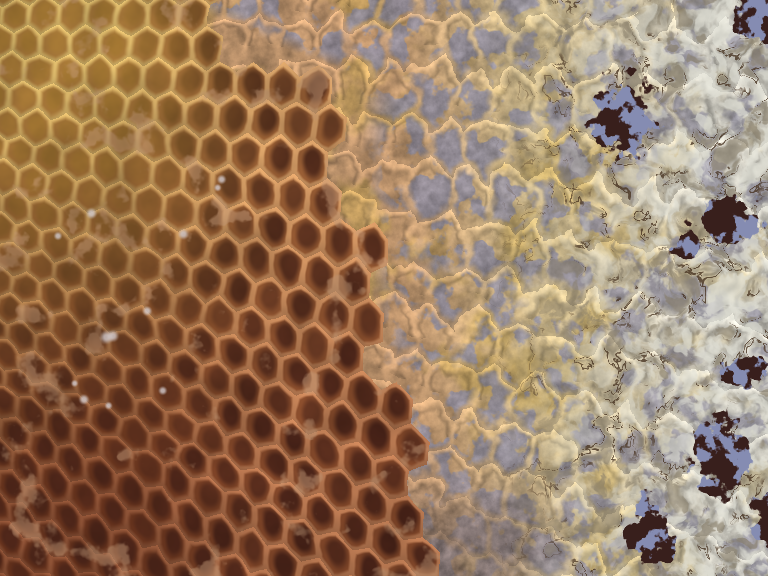
Reproduce this texture procedurally as a WebGL 2 fragment shader.

```glsl
#version 300 es
precision highp float;
// Honeycomb: open hexagonal cells on the left, wax-capped cells on the right.
// One perspective-warped hexagon lattice drives both halves; layered noise adds
// blue sheen, crumbled wax, cracks and dark glossy holes towards the right.
uniform vec2 u_resolution;
out vec4 fragColor;

float hash(vec2 p) {
  return fract(sin(dot(p, vec2(127.1, 311.7))) * 43758.55);
}

float noise(vec2 p) {
  vec2 i = floor(p), f = fract(p);
  f = f * f * (3.0 - 2.0 * f);
  return mix(mix(hash(i), hash(i + vec2(1, 0)), f.x),
             mix(hash(i + vec2(0, 1)), hash(i + vec2(1, 1)), f.x), f.y);
}

float fbm(vec2 p) {
  float sum = 0.0, amp = 0.53;
  for (int i = 0; i < 4; i++) {
    sum += amp * noise(p);
    p = mat2(1.6, 1.2, -1.2, 1.6) * p + 3.7;
    amp *= 0.5;
  }
  return sum;
}

// Bends the canvas so that rows fan out and cells grow to the right
vec2 lattice(vec2 p) {
  float d = p.x + 0.068 * p.y - 322.0;
  float row = (p.y - 15.0) / (27.0 + 0.0324 * p.x);
  row += 0.00002 * pow(clamp(row, 0.0, 14.0), 4.0);
  return vec2(0.0303 * d - 0.0000076 * d * d, row * 0.866);
}

// Offset from the nearest hexagon centre
vec2 hexOffset(vec2 q) {
  vec2 s = vec2(1.0, 1.732);
  vec2 a = mod(q + 0.5 * s, s) - 0.5 * s;
  vec2 b = mod(q, s) - 0.5 * s;
  return dot(a, a) < dot(b, b) ? a : b;
}

float hexRadius(vec2 g) {
  g = abs(g);
  return max(g.x, dot(g, vec2(0.5, 0.866)));
}

float blob(vec2 p, vec2 centre, vec2 size) {
  return 1.0 - length((p - centre) / size);
}

vec3 openCells(vec2 p, vec2 g, vec2 id) {
  float across = smoothstep(90.0, 310.0, p.x), down = smoothstep(20.0, 540.0, p.y + 0.1 * p.x);
  vec3 wall = mix(vec3(0.78, 0.66, 0.38), vec3(0.50, 0.29, 0.19), down);
  wall = mix(wall, mix(vec3(0.78, 0.59, 0.38), vec3(0.66, 0.43, 0.29), down), across);
  vec3 hole = mix(vec3(0.60, 0.44, 0.18), vec3(0.27, 0.13, 0.09), smoothstep(0.0, 0.95, down));
  hole = mix(hole, vec3(0.24, 0.11, 0.08), across * 0.92);
  float tone = hash(floor(id * 4.0 + 0.5));
  // Lit inner walls around a shifted, shadowed floor
  vec3 inner = mix(hole, wall * vec3(0.84, 0.72, 0.62), 0.1 + 0.4 * tone * tone);
  float depth = length((g - vec2(0.05, -0.04)) * vec2(1.1, 0.95));
  vec3 col = mix(inner, wall * vec3(0.80, 0.68, 0.58), 0.85 * smoothstep(0.2, 0.44, depth));
  float soft = mix(0.09, 0.04, across);
  float radius = mix(hexRadius(g), length(g) * 0.95, 0.35) + 0.03 * (noise(p / 7.0) - 0.5);
  float rim = smoothstep(0.41 - soft, 0.41 + soft, radius);
  col = mix(col, wall * (1.04 - 0.25 * g.y), rim);
  // Pale wax smears
  col = mix(col, vec3(0.74, 0.58, 0.45), 0.5 * smoothstep(0.62, 0.75, fbm(p / 24.0 + 12.0)));
  return col * (0.86 + 0.28 * fbm(p / 30.0));
}

vec3 cappedCells(vec2 p) {
  vec2 warp = vec2(fbm(p / 34.0), fbm(p / 34.0 + 17.0)) - 0.5;
  vec2 g = hexOffset(lattice(p + 36.0 * warp) * 0.85 + vec2(0.1, 0.3));
  float edge = hexRadius(g), fine = fbm(p / 9.0), broad = fbm(p / 55.0 + 4.0);
  float crumb = smoothstep(530.0, 730.0, p.x + 70.0 * (broad - 0.5));
  float ridge = smoothstep(0.32, 0.48, edge);

  // Wax: tan beside the open cells, then cream, then chalky white
  vec3 wax = mix(vec3(0.77, 0.60, 0.44), vec3(0.80, 0.72, 0.54), smoothstep(360.0, 540.0, p.x - 0.08 * p.y));
  wax = mix(wax, vec3(0.80, 0.79, 0.75), crumb);
  wax = mix(wax, vec3(0.76, 0.63, 0.31), (0.5 - 0.2 * crumb) * smoothstep(0.5, 0.72, fbm(p / 40.0 + 31.0)));
  vec3 col = wax * (0.94 - 0.28 * g.y + 0.1 * ridge + 0.42 * (fine - 0.5));
  col *= 1.0 - 0.18 * smoothstep(0.25, 0.36, edge) * (1.0 - ridge) * step(g.y, 0.1);

  // Blue-grey sheen in the hollows
  float fade = smoothstep(470.0, 600.0, p.x);
  float sheen = smoothstep(0.47, 0.56, fbm(p / 21.0 + 9.0) + 0.16 * g.y + 0.04 - 0.06 * fade);
  sheen *= (1.0 - 0.85 * ridge) * smoothstep(345.0, 395.0, p.x - 0.07 * p.y + max(0.0, 175.0 - 2.2 * p.y));
  col = mix(col, vec3(0.54, 0.53, 0.60) * (0.75 + 0.5 * fine), sheen * mix(0.85, 0.65, crumb));
  float dusk = smoothstep(450.0, 540.0, p.y) * (1.0 - smoothstep(490.0, 600.0, p.x));
  col = mix(col, vec3(0.48, 0.41, 0.38) * (0.6 + 0.8 * fine), 0.65 * dusk);

  // Flaky highlights, grey-olive hollows and thin cracks
  float flake = fbm(p / 15.0 + 60.0 + 2.0 * warp);
  col = mix(col, vec3(0.88, 0.88, 0.84), (0.2 * fade + 0.5 * crumb) * smoothstep(0.5, 0.65, flake));
  col = mix(col, vec3(0.52, 0.48, 0.40), 0.6 * fade * smoothstep(0.42, 0.3, flake));
  float crack = 1.0 - smoothstep(0.006, 0.03, abs(flake - 0.43));
  crack *= smoothstep(0.46, 0.6, fbm(p / 28.0 + 80.0)) * smoothstep(470.0, 600.0, p.x);
  col = mix(col, vec3(0.28, 0.20, 0.13), 0.8 * crack);

  // Torn holes with a glossy floor
  float hole = blob(p, vec2(622, 118), vec2(32, 40));
  hole = max(hole, blob(p, vec2(730, 216), vec2(34, 27)));
  hole = max(hole, blob(p, vec2(690, 245), vec2(20, 14)));
  hole = max(hole, blob(p, vec2(722, 458), vec2(30, 38)));
  hole = max(hole, blob(p, vec2(754, 14), vec2(30, 32)));
  hole = max(hole, blob(p, vec2(740, 370), vec2(24, 17)));
  hole = max(hole, blob(p, vec2(654, 530), vec2(28, 30)));
  hole = max(hole, blob(p, vec2(768, 520), vec2(18, 32)));
  hole += 1.8 * (fbm(p / 14.0 + 5.0) - 0.5);
  float gloss = smoothstep(0.5, 0.58, fbm(p / 13.0 + 42.0) + 0.2 * max(0.0, blob(p, vec2(624, 108), vec2(34))));
  vec3 floorCol = mix(vec3(0.22, 0.12, 0.11), vec3(0.52, 0.55, 0.70), gloss);
  return mix(col, floorCol, smoothstep(0.08, 0.2, hole));
}

void main() {
  // Canvas spans 768 x 576 units, y pointing down
  vec2 uv = gl_FragCoord.xy / u_resolution;
  vec2 p = vec2(uv.x, 1.0 - uv.y) * vec2(768, 576);
  vec2 q = lattice(p + 4.0 * (vec2(noise(p / 20.0), noise(p / 20.0 + 8.0)) - 0.5));
  vec2 g = hexOffset(q), id = q - g;

  // Stepped border: a cell is open when its centre lies left of it
  float row = floor(id.y / 0.866 + 0.5);
  float border = row < 1.5 ? -3.2 : 0.33 * row - 0.2 + 0.54 * cos(1.5708 * (row - 6.5));
  vec3 col = id.x < border ? openCells(p, g, id) : cappedCells(p);

  // Specks of light scattered over the open cells
  for (int i = 0; i < 12; i++) {
    float k = float(i);
    vec2 c = vec2(45.0 + 185.0 * hash(vec2(k, 2.0)), 175.0 + 240.0 * hash(vec2(k, 5.0)));
    float size = 4.0 + 5.0 * hash(vec2(k, 9.0));
    col = mix(col, vec3(0.82, 0.79, 0.80), 0.8 * smoothstep(0.0, 0.8, blob(p, c, vec2(size))));
  }
  fragColor = vec4(clamp(col, 0.0, 1.0), 1.0);
}
```
